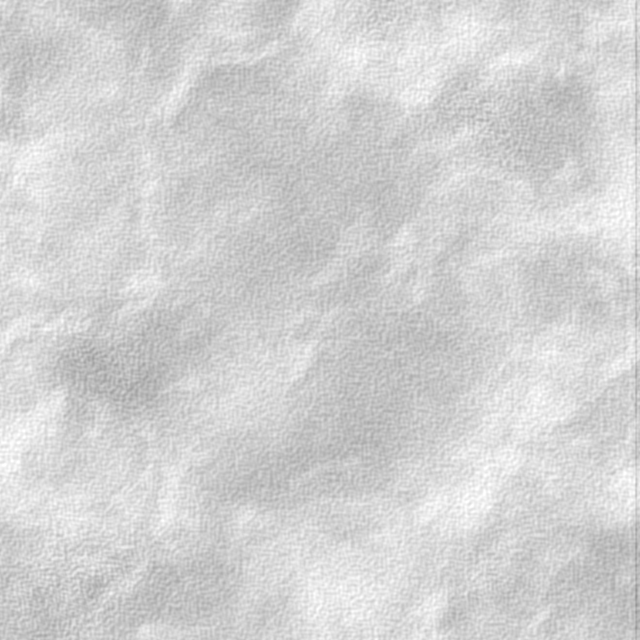
This texture is drawn by a Shadertoy shader. Its source:

```glsl
vec2 gradientAt(ivec2 cell) {
    uvec2 q = uvec2(cell) * uvec2(1597334673u, 3812015801u);
    uint h = (q.x ^ q.y) * 1597334673u;
    h = (h ^ (h >> 15)) * 2246822519u;
    h ^= h >> 13;
    float angle = float(h & 65535u) / 65536.0 * 6.28319;
    return vec2(cos(angle), sin(angle));
}

float gradientNoise(vec2 p) {
    ivec2 i = ivec2(floor(p));
    vec2 f = fract(p);
    vec2 u = f * f * f * (f * (f * 6.0 - 15.0) + 10.0);
    float a = dot(gradientAt(i), f);
    float b = dot(gradientAt(i + ivec2(1, 0)), f - vec2(1, 0));
    float c = dot(gradientAt(i + ivec2(0, 1)), f - vec2(0, 1));
    float d = dot(gradientAt(i + ivec2(1, 1)), f - vec2(1, 1));
    return mix(mix(a, b, u.x), mix(c, d, u.x), u.y);
}

float fbm(vec2 p) {
    float sum = 0.0, amplitude = 1.0;
    for (int i = 0; i < 5; i++) {
        sum += amplitude * gradientNoise(p);
        p = mat2(1.92, 0.56, -0.56, 1.92) * p + 17.3;
        amplitude *= 0.56;
    }
    return sum;
}

// Soft oval, tilted along the rising diagonal
float smudge(vec2 uv, vec2 center, vec2 radius) {
    vec2 d = mat2(0.74, -0.67, 0.67, 0.74) * (uv - center) / radius;
    return exp(-dot(d, d));
}

// Embossed grain crossed by short vertical and horizontal threads
float paperGrain(vec2 uv) {
    vec2 p = uv * 165.0;
    float relief = gradientNoise(p + vec2(-0.3, 0.3)) - gradientNoise(p + vec2(0.3, -0.3));
    float threads = gradientNoise(uv * vec2(190, 60) + 31.0)
                  + gradientNoise(uv * vec2(60, 190) + 73.0);
    return 0.75 * relief + 0.45 * threads;
}

void mainImage(out vec4 fragColor, in vec2 fragCoord) {
    vec2 uv = fragCoord / iResolution.xy;

    // Diagonal frame: x runs along the streaks, y across them
    vec2 warp = vec2(gradientNoise(uv * 5.0 + 5.2), gradientNoise(uv * 5.0 + 41.7));
    vec2 p = uv + 0.07 * warp;
    vec2 streak = vec2(dot(p, vec2(0.76, 0.65)), dot(p, vec2(-0.65, 0.76)));

    // Broad clouds, calm and darker in the middle
    float calm = max(smudge(p, vec2(0.43, 0.64), vec2(0.25, 0.16)),
                     smudge(p, vec2(0.56, 0.35), vec2(0.24, 0.12)));
    float gray = 0.838 + 0.16 * fbm(streak * vec2(3.2, 5.0) + 8.0) * (1.0 - 0.45 * calm);
    gray -= 0.085 * calm;

    // Pale wisps and finer mottling
    float wisp = fbm(streak * vec2(6.5, 12.0) + 23.0);
    gray += 0.1 * smoothstep(0.05, 0.6, wisp) * (1.0 - 0.4 * calm);
    gray += 0.055 * fbm(streak * vec2(15, 22) + 61.0) * (1.0 - 0.5 * calm);

    // Small dark smudges
    float dark = smudge(p, vec2(0.75, 0.81), vec2(0.06, 0.07))
               + smudge(p, vec2(0.12, 0.07), vec2(0.11, 0.07))
               + 0.7 * smudge(p, vec2(0.60, 0.97), vec2(0.06, 0.04))
               + 0.8 * smudge(p, vec2(0.17, 0.43), vec2(0.07, 0.07))
               + 0.6 * smudge(p, vec2(0.03, 0.84), vec2(0.07, 0.04))
               + 0.5 * smudge(p, vec2(0.77, 0.09), vec2(0.06, 0.04));
    gray -= 0.13 * dark * (0.9 + 0.9 * fbm(streak * vec2(9, 14)));

    // Compress shadows and highlights, then add grain
    gray = 0.825 + 0.14 * tanh((gray - 0.825) / 0.14);
    gray += paperGrain(uv) * (0.095 + 0.04 * min(dark, 1.0));

    // Worn right border
    gray += 0.03 * (1.0 - smoothstep(0.0, 0.004, abs(uv.x - 0.984)));
    gray -= 0.11 * (1.0 - smoothstep(0.0, 0.003, abs(uv.x - 0.994)));
    gray -= 0.03 * smoothstep(0.993, 0.997, uv.x);

    fragColor = vec4(vec3(clamp(gray, 0.0, 1.0)), 1.0);
}
```
